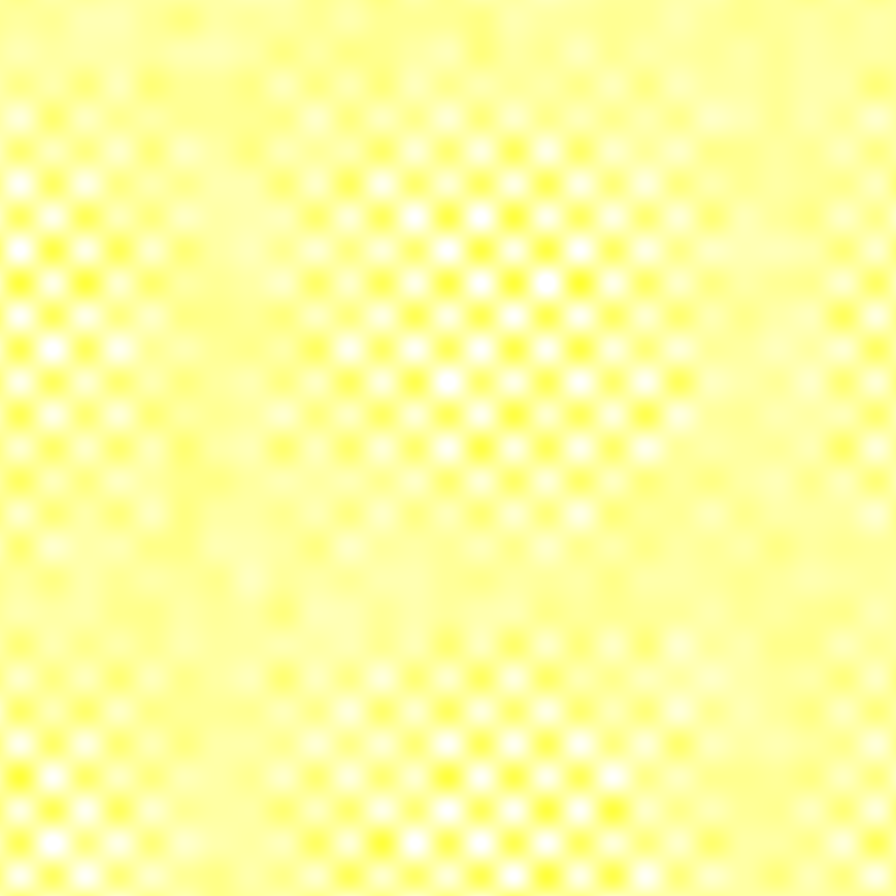
Give the GLSL for this pattern, as a WebGL 2 fragment shader.

```glsl
#version 300 es
precision highp float;

#define DOTS 27.2                     // lattice points across and down
#define DOT_OFFSET 0.602              // first lattice point, in cells
#define LOBE_CENTRE vec2(14.4, 17.2)  // strongest contrast, in cells
#define LOBE_SPAN vec2(16.5, 17.1)    // distance between lobe centres
#define BASE_BLUE 0.63
#define CONTRAST 0.37
#define JITTER 0.14

uniform vec2 u_resolution;
out vec4 fragColor;

const float PI = 3.14159;

float hash(vec2 p) {
    vec3 q = fract(p.xyx * vec3(0.1031, 0.1030, 0.0973));
    q += dot(q, q.yzx + 33.33);
    return fract((q.x + q.y) * q.z);
}

// Blue level of one lattice point: checkerboard, slow beat, random wear
float dotLevel(vec2 cell) {
    float checker = 1.0 - 2.0 * mod(cell.x + cell.y, 2.0);
    vec2 beat = cos(PI * (cell - LOBE_CENTRE) / LOBE_SPAN);
    float wear = hash(cell + 41.0) + hash(cell + 97.0) - 1.0;
    return BASE_BLUE + CONTRAST * checker * beat.x * beat.y + JITTER * wear;
}

// Smooth blend between the four surrounding lattice points
float blendedLevel(vec2 p) {
    vec2 cell = floor(p);
    vec2 t = smoothstep(0.0, 1.0, p - cell);
    float lower = mix(dotLevel(cell), dotLevel(cell + vec2(1.0, 0.0)), t.x);
    float upper = mix(dotLevel(cell + vec2(0.0, 1.0)), dotLevel(cell + 1.0), t.x);
    return mix(lower, upper, t.y);
}

void main() {
    vec2 uv = gl_FragCoord.xy / u_resolution;
    float blue = blendedLevel(uv * DOTS - DOT_OFFSET);
    fragColor = vec4(1.0, 1.0, clamp(blue, 0.0, 1.0), 1.0);
}
```
